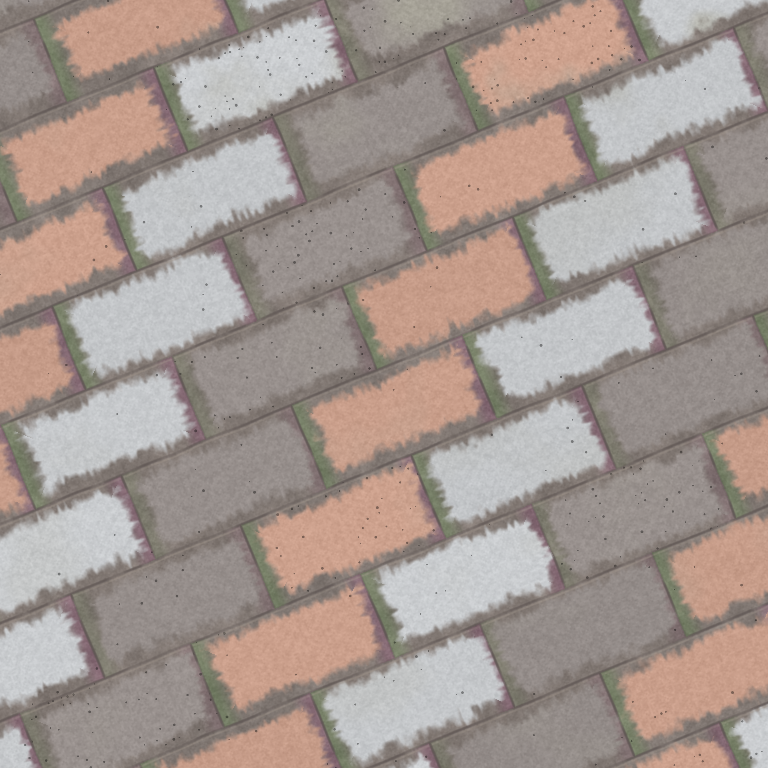
A Shadertoy shader for this texture:

```glsl
// Diagonal running-bond paving in clay, white and grey, with ragged soiled brick margins.

const vec2  BRICK_SIZE   = vec2(0.240, 0.1187);   // pitch along and across a course
const vec2  ANCHOR       = vec2(0.579, 0.6185);   // centre of one clay brick
const float TILT         = 0.389;                 // course angle in radians
const float JOINT_WIDTH  = 0.0032;
const float MARGIN       = 0.0140;                // mean width of the soiled border
const vec2  FACE_SHIFT   = vec2(0.0040, 0.0010);  // clean face sits off centre
const float FRINGE_FREQ  = 210.0;
const float GRAIN        = 0.050;
const vec3  CLAY         = vec3(0.790, 0.622, 0.545);
const vec3  WHITE        = vec3(0.780, 0.790, 0.800);
const vec3  GREY         = vec3(0.585, 0.555, 0.543);
const vec3  SOIL         = vec3(0.535, 0.497, 0.475);
const vec3  STAIN        = vec3(0.670, 0.660, 0.605);
const vec3  JOINT        = vec3(0.370, 0.335, 0.325);
const vec3  LIP          = vec3(0.655, 0.610, 0.565);
const vec3  GREEN_TINT   = vec3(-0.045, 0.025, -0.050);
const vec3  MAUVE_TINT   = vec3(0.015, -0.055, 0.005);

float hash(vec2 p) {
    return fract(sin(dot(p, vec2(127.1, 311.7))) * 43758.5453);
}

float noise(vec2 p) {
    vec2 i = floor(p), f = fract(p);
    f = f * f * (3.0 - 2.0 * f);
    return mix(mix(hash(i), hash(i + vec2(1, 0)), f.x),
               mix(hash(i + vec2(0, 1)), hash(i + vec2(1, 1)), f.x), f.y);
}

float fbm(vec2 p) {
    float sum = 0.0, amp = 0.5;
    for (int i = 0; i < 4; i++) {
        sum += amp * noise(p);
        p = p * 2.03 + 17.3;
        amp *= 0.5;
    }
    return sum;
}

// Signed distance to a rounded box, negative inside
float roundBox(vec2 p, vec2 halfSize, float radius) {
    vec2 q = abs(p) - halfSize + radius;
    return length(max(q, 0.0)) + min(max(q.x, q.y), 0.0) - radius;
}

// Dark pits scattered one per cell
float pits(vec2 p, float chance) {
    vec2 cell = floor(p);
    float seed = hash(cell + 5.7);
    vec2 centre = 0.3 + 0.4 * vec2(hash(cell + 1.3), hash(cell + 8.9));
    float radius = mix(0.10, 0.26, hash(cell + 3.1));
    return step(seed, chance) * (1.0 - smoothstep(radius * 0.5, radius, length(p - cell - centre)));
}

void mainImage(out vec4 fragColor, in vec2 fragCoord) {
    float pixel = 1.0 / iResolution.y;
    vec2 uv = fragCoord * pixel;

    // Course coordinates, with a slight waver in the laid lines
    vec2 along = vec2(cos(TILT), sin(TILT));
    vec2 p = uv - ANCHOR;
    p = vec2(dot(p, along), dot(p, vec2(-along.y, along.x)));
    p += 0.0022 * (vec2(noise(uv * 22.0), noise(uv * 22.0 + 40.0)) - 0.5);

    // Each course steps half a brick, so colours climb in diagonal bands
    vec2 grid = p / BRICK_SIZE + 0.5;
    float row = floor(grid.y);
    grid.x -= 0.5 * row;
    vec2 id = vec2(floor(grid.x), row);
    vec2 local = (fract(grid) - 0.5) * BRICK_SIZE;
    float kind = mod(id.x, 3.0);
    float seed = hash(id + 2.4);

    // Face colour, with per-brick tone and occasional stains
    vec3 face = kind < 0.5 ? CLAY : kind < 1.5 ? WHITE : GREY;
    face *= 0.975 + 0.05 * seed;
    float stain = smoothstep(0.52, 0.75, fbm(uv * 7.0 + id * 3.7));
    float upper = smoothstep(0.70, 1.0, uv.y);
    face = mix(face, STAIN, stain * (0.15 + 0.65 * upper));

    // Soiled border: fibres run inwards from the nearest edge
    vec2 gap = 0.5 * BRICK_SIZE - abs(local);
    vec2 fibre = gap.x < gap.y ? p.yx : p;
    float ragged = noise(fibre * vec2(FRINGE_FREQ, 0.35 * FRINGE_FREQ)) - 0.5;
    float blotch = fbm(p * 38.0 + 9.0) - 0.47;
    float wear = 0.75 + 0.4 * hash(id + 7.7) + 0.4 * smoothstep(0.2, 1.0, uv.y - 0.5 * uv.x);
    float inset = MARGIN * wear;
    float depth = -roundBox(local - FACE_SHIFT, 0.5 * BRICK_SIZE - inset, 0.012);
    depth += 0.011 * ragged + 0.022 * blotch;
    float clean = smoothstep(-0.007, 0.007, depth);
    vec3 color = mix(SOIL * (0.96 + 0.25 * blotch), face, clean);

    // Green cast on left borders, mauve on right ones
    float side = smoothstep(0.030, 0.004, gap.x);
    float rim = side * (1.0 - clean) * (kind > 1.5 ? 0.4 : 1.0);
    color += rim * (local.x < 0.0 ? GREEN_TINT : MAUVE_TINT);

    // Grain and pits
    float grain = fbm(p * 190.0) - 0.47;
    color += GRAIN * (grain * 1.5 + noise(p * 420.0) - 0.5);
    float pitted = seed > 0.82 ? 0.14 : 0.012;
    color *= 1.0 - 0.38 * pits(p * 105.0, pitted);

    // Joints: worn dark seams with a pale lip along the lower course
    float wornSeam = 0.45 + 0.55 * smoothstep(0.25, 0.65, noise(p * 45.0 + 3.0));
    float lip = smoothstep(0.0022, 0.0, abs(gap.y - 0.0038)) * step(0.0, local.y);
    color = mix(color, LIP, 0.45 * lip * (1.0 - 0.5 * wornSeam));
    vec2 seam = 1.0 - smoothstep(vec2(0.5 * JOINT_WIDTH - pixel), vec2(0.5 * JOINT_WIDTH + pixel), gap);
    color = mix(color, JOINT, max(seam.x * 0.85, seam.y * 0.75) * wornSeam);

    fragColor = vec4(clamp(color, 0.0, 1.0), 1.0);
}
```
